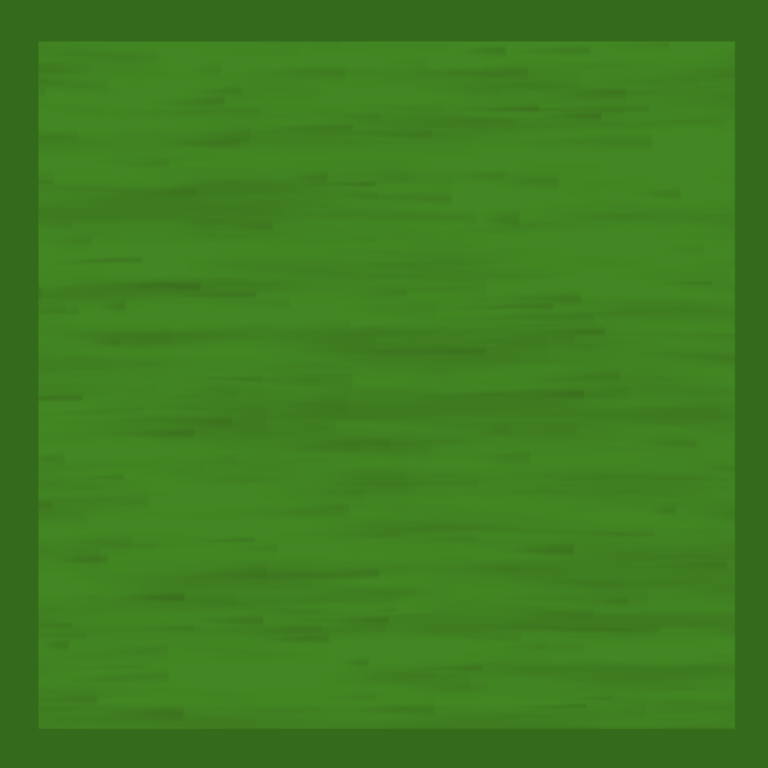
Reproduce this texture procedurally as a three.js fragment shader.

```glsl
varying vec2 vUv;

const vec3 FRAME_GREEN = vec3(0.204, 0.416, 0.106);
const vec3 LIGHT_GREEN = vec3(0.259, 0.530, 0.136);
const vec3 STREAK_GREEN = vec3(0.228, 0.425, 0.112);
const vec2 PANEL_MIN = vec2(0.050, 0.051);
const vec2 PANEL_MAX = vec2(0.957, 0.946);

float hash(vec2 p) {
  vec3 q = fract(p.xyx * 0.1031);
  q += dot(q, q.yzx + 33.33);
  return fract((q.x + q.y) * q.z);
}

float valueNoise(vec2 p) {
  vec2 cell = floor(p);
  vec2 f = fract(p);
  f = f * f * (3.0 - 2.0 * f);
  float low = mix(hash(cell), hash(cell + vec2(1.0, 0.0)), f.x);
  float high = mix(hash(cell + vec2(0.0, 1.0)), hash(cell + vec2(1.0)), f.x);
  return mix(low, high, f.y);
}

// Layered noise stretched along the grain
float fibres(vec2 p, vec2 scale) {
  float sum = 0.0;
  float weight = 0.5;
  for (int i = 0; i < 4; i++) {
    sum += weight * valueNoise(p * scale + float(i) * 17.0);
    scale *= vec2(1.7, 1.9);
    weight *= 0.55;
  }
  return sum;
}

// Stroke that swells from a faint left tip to a blunt right end
float streak(vec2 p, float len, float halfWidth, float edge) {
  float along = 1.0 + p.x / len;
  float body = smoothstep(0.0, 0.85, along) * (1.0 - smoothstep(-edge, edge, p.x));
  float width = halfWidth * mix(0.45, 1.0, clamp(along, 0.0, 1.0));
  float across = p.y / width;
  return body * exp(-across * across * 1.6);
}

// One random streak per cell; neighbours are visited for overlap
float streakLayer(vec2 p, vec2 size, float density, float seed) {
  vec2 home = floor(p / size);
  float shade = 0.0;
  for (int j = -1; j <= 1; j++) {
    for (int i = 0; i <= 1; i++) {
      vec2 cell = home + vec2(float(i), float(j));
      vec2 key = cell + seed;
      vec2 tip = (cell + vec2(hash(key), hash(key + 31.7))) * size;
      float len = size.x * mix(0.25, 1.0, hash(key + 57.3));
      float halfWidth = size.y * mix(0.18, 0.5, hash(key + 83.1));
      float present = step(hash(key + 109.9), density);
      float strength = mix(0.25, 1.0, hash(key + 141.3));
      vec2 local = p - tip;
      local.y -= local.x * (hash(key + 173.9) - 0.4) * 0.05;
      shade = max(shade, present * strength * streak(local, len, halfWidth, 0.0025));
    }
  }
  return shade;
}

float boxMask(vec2 p, vec2 low, vec2 high, float edge) {
  vec2 inside = smoothstep(low - edge, low + edge, p)
              * (1.0 - smoothstep(high - edge, high + edge, p));
  return inside.x * inside.y;
}

void main() {
  // Gentle waviness of the grain
  vec2 p = vUv;
  p.y += 0.009 * (valueNoise(vUv * vec2(5.0, 9.0)) - 0.5);
  p.y += 0.002 * (valueNoise(vUv * vec2(28.0, 40.0)) - 0.5);

  // Soft fibres, then long, medium and faint streaks
  float grain = fibres(p, vec2(3.5, 32.0));
  float shade = 0.50 * smoothstep(0.36, 0.85, grain);
  float rough = mix(0.6, 1.1, valueNoise(p * vec2(16.0, 150.0)));
  shade += 0.50 * rough * streakLayer(p, vec2(0.36, 0.026), 0.50, 11.0);
  shade += 0.55 * rough * streakLayer(p, vec2(0.15, 0.022), 0.38, 203.0);
  shade += 0.20 * streakLayer(p, vec2(0.22, 0.040), 0.60, 407.0);

  vec3 panel = mix(LIGHT_GREEN, STREAK_GREEN, clamp(shade, 0.0, 1.0));
  float mask = boxMask(vUv, PANEL_MIN, PANEL_MAX, 0.0015);
  gl_FragColor = vec4(mix(FRAME_GREEN, panel, mask), 1.0);
}
```
